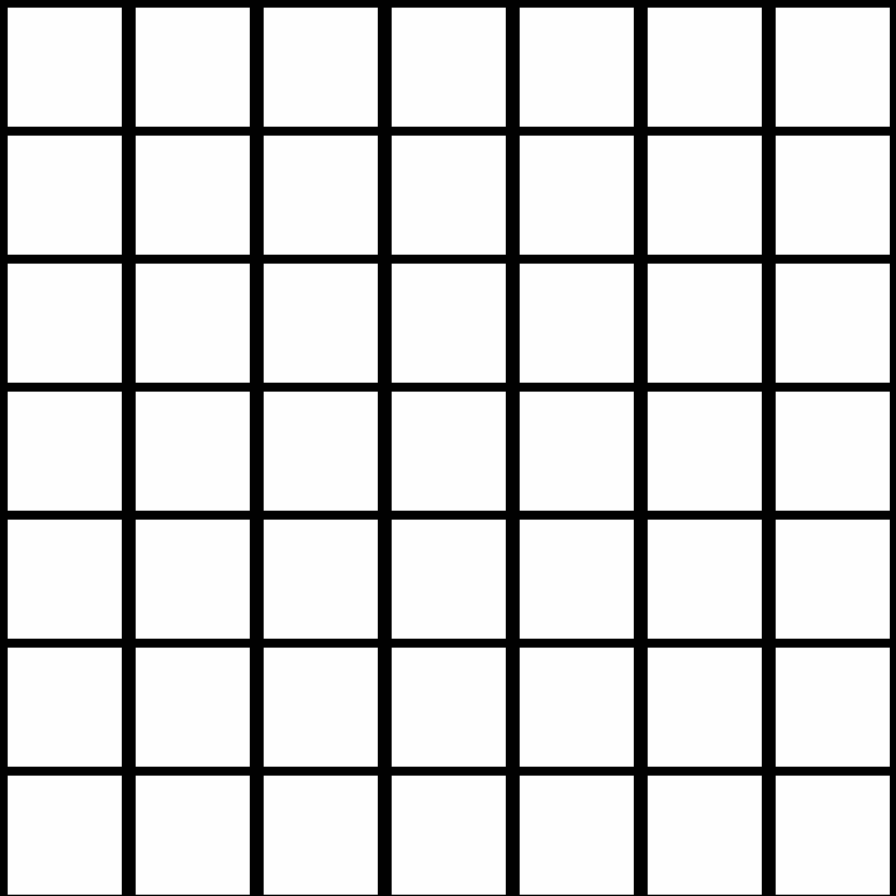
This pattern is drawn by a Shadertoy shader. Its source:

```glsl
// Black grid on white: seven square repeats each way, upright bars thicker than level bars.
#define REPEATS 7.0
#define BAR_WIDTH vec2(0.1085, 0.0700)    // upright, level; in cells
#define BAR_CENTER vec2(0.0055, -0.0246)  // shift from the cell border; in cells
#define INK vec3(0.005)
#define PAPER vec3(0.998)

// Signed distance to the nearest bar on each axis, in cells
vec2 barDistance(vec2 cell) {
    vec2 fromCenter = abs(fract(cell - BAR_CENTER + 0.5) - 0.5);
    return fromCenter - 0.5 * BAR_WIDTH;
}

void mainImage(out vec4 fragColor, in vec2 fragCoord) {
    vec2 cell = fragCoord / iResolution.xy * REPEATS;
    vec2 pixel = REPEATS / iResolution.xy;

    // Paper coverage per axis, smoothed over one pixel
    vec2 open = clamp(barDistance(cell) / pixel + 0.5, 0.0, 1.0);

    fragColor = vec4(mix(INK, PAPER, open.x * open.y), 1.0);
}
```
